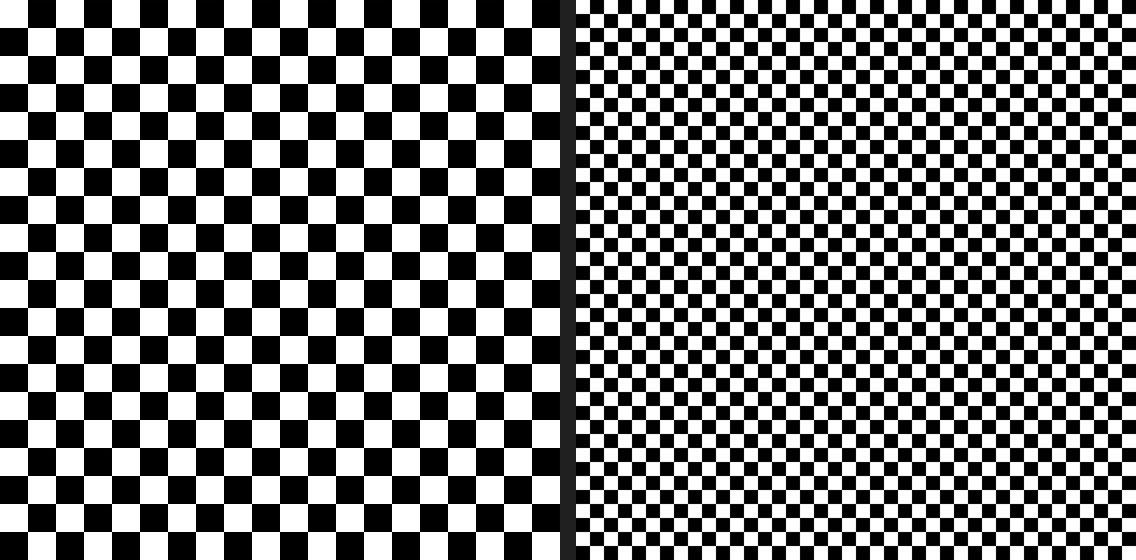
Left: one tile. Right: repeated 2 by 2.
This pattern is drawn by a WebGL 2 fragment shader. Its source:

```glsl
#version 300 es
precision highp float;
// Black and white checkerboard, 20 by 20 squares, black at the lower left.

uniform vec2 u_resolution;
out vec4 fragColor;

// Square wave of period 2, +1 on even cells and -1 on odd ones,
// averaged over one pixel footprint.
vec2 smoothSquareWave(vec2 p, vec2 footprint) {
    vec2 edgeDistance = 0.5 - abs(mod(p + 0.5, 2.0) - 1.0);
    return clamp(2.0 * edgeDistance / footprint, -1.0, 1.0);
}

void main() {
    // Position and pixel size in units of one square
    vec2 footprint = 20.0 / u_resolution;
    vec2 wave = smoothSquareWave(gl_FragCoord.xy * footprint, footprint);

    // Squares are white where the two waves disagree
    float whiteCoverage = 0.5 - 0.5 * wave.x * wave.y;

    // Blend edges in linear light, then encode for display
    fragColor = vec4(vec3(pow(max(whiteCoverage, 0.0), 1.0 / 2.2)), 1.0);
}
```
